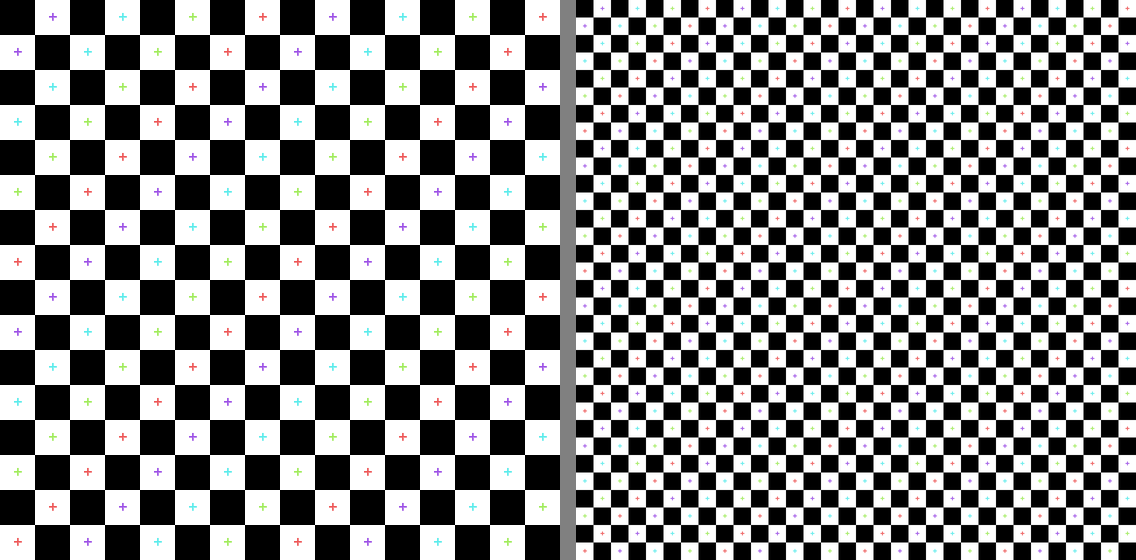
Left: one tile. Right: repeated 2 by 2.
Reproduce this pattern procedurally as a Shadertoy shader.

```glsl
// Black and white checkerboard with small plus signs in four diagonal colours.

const float CELLS = 16.0;                    // squares across and down, a multiple of 8
const vec2 PLUS_CENTRE = vec2(0.512, 0.518); // lengths below are in units of one square
const float PLUS_ARM = 0.112;
const float PLUS_HALF_WIDTH = 0.017;

const vec3 BLACK = vec3(0.0);
const vec3 WHITE = vec3(1.0);
const vec3 PLUS_COLOURS[4] = vec3[4](
    vec3(0.90, 0.08, 0.08),   // red
    vec3(0.46, 0.05, 0.86),   // purple
    vec3(0.10, 0.89, 0.89),   // cyan
    vec3(0.48, 0.89, 0.10));  // green

// Smoothed square wave: +1 in even squares, -1 in odd ones
vec2 squareWave(vec2 p, vec2 pixel) {
    vec2 edgeDistance = abs(mod(p - 0.5, 2.0) - 1.0) - 0.5;
    return clamp(2.0 * edgeDistance / pixel, -1.0, 1.0);
}

// Coverage of a box centred at the origin
float boxCoverage(vec2 p, vec2 halfSize, vec2 pixel) {
    vec2 low = max(p - 0.5 * pixel, -halfSize);
    vec2 high = min(p + 0.5 * pixel, halfSize);
    vec2 overlap = max(high - low, 0.0) / pixel;
    return overlap.x * overlap.y;
}

float plusCoverage(vec2 p, vec2 pixel) {
    vec2 bar = vec2(PLUS_ARM, PLUS_HALF_WIDTH);
    return max(boxCoverage(p, bar, pixel), boxCoverage(p, bar.yx, pixel));
}

void mainImage(out vec4 fragColor, in vec2 fragCoord) {
    vec2 pixel = CELLS / iResolution.xy;
    vec2 p = fragCoord * pixel;
    vec2 cell = floor(p);

    // Checkerboard, white at the lower left
    vec2 wave = squareWave(p, pixel);
    vec3 colour = mix(BLACK, WHITE, 0.5 + 0.5 * wave.x * wave.y);

    // Plus signs on the white squares, one colour per rising diagonal
    float isWhite = 1.0 - mod(cell.x + cell.y, 2.0);
    int diagonal = int(mod(floor((cell.x - cell.y) * 0.5), 4.0));
    float plus = plusCoverage(fract(p) - PLUS_CENTRE, pixel);
    colour = mix(colour, PLUS_COLOURS[diagonal], plus * isWhite);

    fragColor = vec4(colour, 1.0);
}
```
